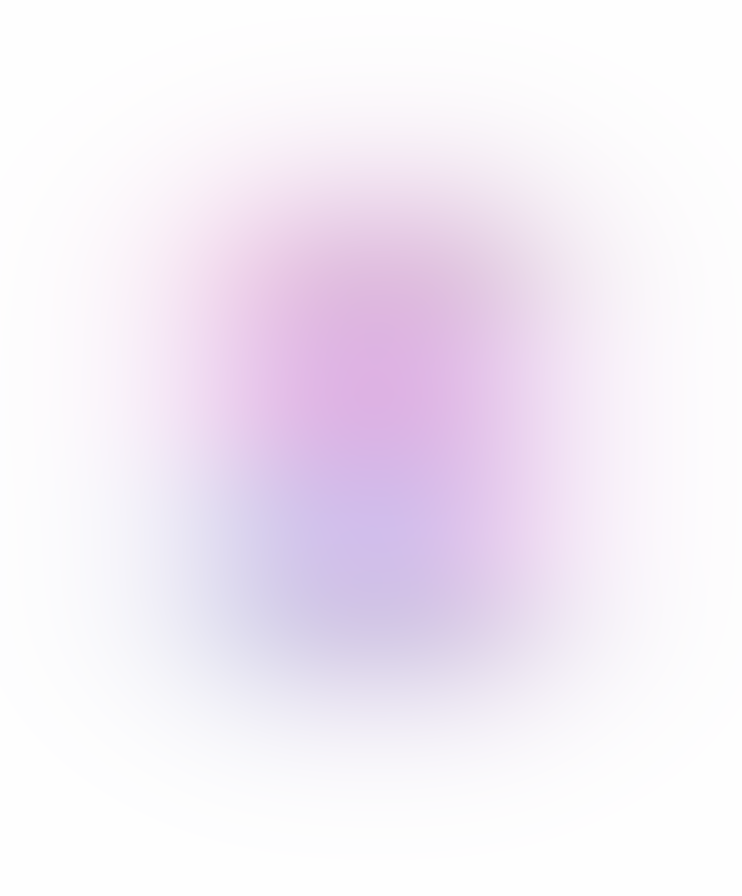
A Shadertoy shader for this background:

```glsl
const vec3 PAPER = vec3(0.996);

// Bell-shaped falloff around a centre
float bell(float x, float centre, float spread) {
    float d = (x - centre) / spread;
    return exp(-0.5 * d * d);
}

// Gaussian-blurred step, using a tanh fit of the normal integral
float blurredStep(float edge, float spread, float x) {
    float z = (x - edge) / spread;
    return 0.5 + 0.5 * tanh(0.798 * z * (1.0 + 0.0447 * z * z));
}

// Bar between two blurred edges
float blurredBar(float low, float high, float spread, float x) {
    return blurredStep(low, spread, x) - blurredStep(high, spread, x);
}

// Horizontal blend of three tints
vec3 tintRow(vec3 left, vec3 middle, vec3 right, float x) {
    vec3 leftHalf = mix(left, middle, smoothstep(0.25, 0.5, x));
    return mix(leftHalf, right, smoothstep(0.5, 0.75, x));
}

// Tints stacked from the blue base to the rose crown
vec3 glowTint(vec2 uv) {
    vec3 base  = tintRow(vec3(0.67, 0.66, 0.835), vec3(0.745, 0.685, 0.85),
                         vec3(0.72, 0.61, 0.80), uv.x);
    vec3 lower = tintRow(vec3(0.74, 0.70, 0.88), vec3(0.815, 0.735, 0.92),
                         vec3(0.845, 0.655, 0.88), uv.x);
    vec3 upper = tintRow(vec3(0.86, 0.65, 0.875), vec3(0.867, 0.695, 0.89),
                         vec3(0.845, 0.655, 0.875), uv.x);
    vec3 crown = tintRow(vec3(0.87, 0.63, 0.83), vec3(0.85, 0.685, 0.845),
                         vec3(0.785, 0.62, 0.78), uv.x);
    vec3 tint = mix(base, lower, smoothstep(0.25, 0.42, uv.y));
    tint = mix(tint, upper, smoothstep(0.40, 0.57, uv.y));
    return mix(tint, crown, smoothstep(0.57, 0.72, uv.y));
}

void mainImage(out vec4 fragColor, in vec2 fragCoord) {
    vec2 uv = fragCoord / iResolution.xy;

    // Tall soft glow fading into the paper
    float coverage = bell(uv.x, 0.503, 0.172)
                   * blurredBar(0.255, 0.768, 0.086, uv.y);

    fragColor = vec4(mix(PAPER, glowTint(uv), coverage), 1.0);
}
```
